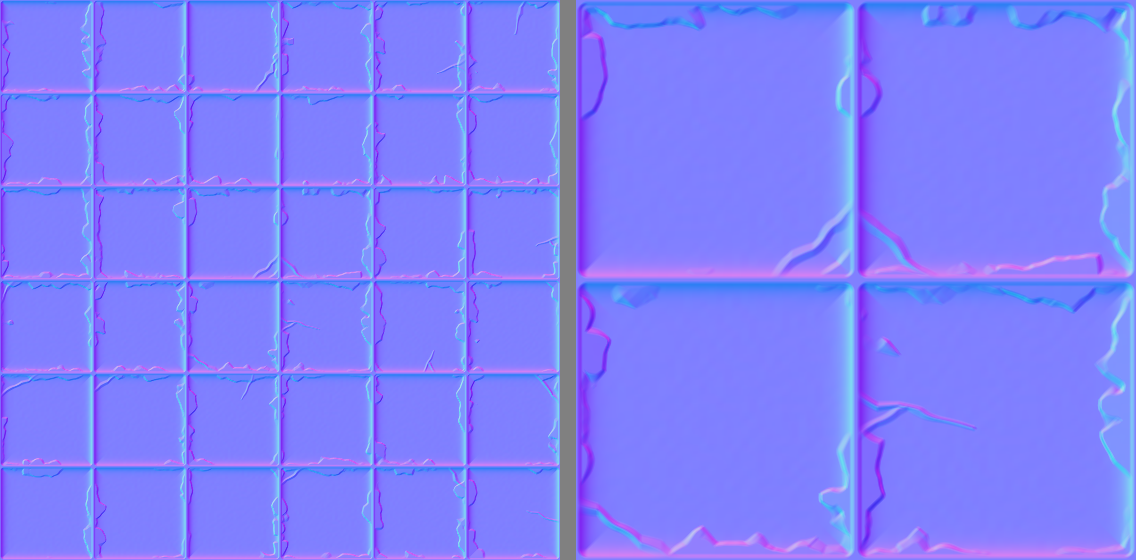
Left, the full canvas; right, a detail of the centre.
This texture map is drawn by a Shadertoy shader. Its source:

```glsl
// Normal map of a six by six grid of square tiles with chipped edges and cracks.
// A height field of bevels, chips and cracks is differentiated, and its slope
// is stored as colour: red faces down the canvas, green faces right.

const float TILES = 6.0;            // repeats across and down
const float GROOVE = 0.010;         // half width of the joint, in tiles
const float CORNER = 0.03;          // corner radius
const float BEVEL_WIDTH = 0.027;    // falloff of the edge slope
const float BEVEL_DEPTH = 0.031;
const float CHIP_FREQ = 9.0;        // whole numbers keep the noise seamless
const float PATCH_FREQ = 4.0;
const float ROUGH_FREQ = 19.0;
const float GRAIN_FREQ = 34.0;
const vec2 CHIP_SIZE = vec2(0.12, 0.17); // horizontal joints, vertical joints
const float CHIP_THRESHOLD = 0.35;
const float CHIP_WALL = 22.0;       // steepness of the broken faces
const float CHIP_SHELF = 0.2;       // height left under a chip
const float CHIP_TILT = 5.0;
const float ROUGH_SIZE = 0.02;
const float GRAIN_DEPTH = 0.0006;
const float CRACK_CHANCE = 0.42;
const float CRACK_WIDTH = 0.023;
const float CRACK_DEPTH = 0.012;
const float CRACK_WOBBLE = 0.055;
const float SAMPLE_STEP = 0.007;    // half span of the slope measurement
const vec2 SLOPE_GAIN = vec2(0.9, 1.0); // red, green
const float SLOPE_LIMIT = 0.8;      // compresses steep slopes
const float BLUE_LOSS = 0.12;       // darkening of blue on slopes

float hash(vec2 p) {
    return fract(sin(dot(p, vec2(127.1, 311.7))) * 43758.5453);
}

// Bilinear value noise; its straight ramps give angular facets
float facetNoise(vec2 p, float freq) {
    p *= freq;
    vec2 cell = floor(p), f = fract(p);
    float period = TILES * freq;
    vec2 lo = mod(cell, period), hi = mod(cell + 1.0, period);
    return mix(mix(hash(lo), hash(vec2(hi.x, lo.y)), f.x),
               mix(hash(vec2(lo.x, hi.y)), hash(hi), f.x), f.y);
}

// Distance to a segment in x, position along it in y
vec2 segment(vec2 p, vec2 a, vec2 b) {
    vec2 ab = b - a;
    float t = clamp(dot(p - a, ab) / dot(ab, ab), 0.0, 1.0);
    return vec2(length(p - a - ab * t), t);
}

float groove(vec2 seg, float taper) {
    float strength = 1.0 - taper * seg.y;
    return max(0.0, 1.0 - seg.x / (CRACK_WIDTH * strength)) * strength;
}

// Some tiles lose a corner to a crack, others get a forked stub
float crack(vec2 q, vec2 p, vec2 id) {
    if (hash(id + 17.3) > CRACK_CHANCE) return 0.0;
    q += CRACK_WOBBLE * (vec2(facetNoise(p, 13.0), facetNoise(p + 2.0, 13.0)) - 0.5);
    if (hash(id + 5.1) > 0.5) q = q.yx;
    q *= sign(vec2(hash(id + 7.7), hash(id + 9.2)) - 0.5);
    float along = hash(id + 3.4), reach = hash(id + 4.8);
    vec2 start = vec2(-0.54, mix(-0.3, 0.2, along));
    if (hash(id + 1.9) > 0.45) {
        vec2 end = vec2(mix(-0.32, -0.15, reach), -0.54);
        return groove(segment(q, start, end), 0.0);
    }
    vec2 end = vec2(mix(-0.25, -0.1, reach), start.y + 0.13);
    vec2 fork = start + vec2(0.0, 0.17);
    float stem = groove(segment(q, start, end), 0.6);
    float branch = groove(segment(q, fork, mix(start, end, 0.5)), 0.4);
    return max(stem, branch * step(0.4, along));
}

float height(vec2 p) {
    vec2 id = mod(floor(p), TILES);
    vec2 q = fract(p) - 0.5;

    // Depth inside a rounded square
    vec2 box = abs(q) - (0.5 - GROOVE - CORNER);
    float inside = CORNER - length(max(box, 0.0)) - min(max(box.x, box.y), 0.0);
    inside = max(inside, 0.0);
    float bevel = 1.0 - exp(-inside / BEVEL_WIDTH);

    // Clustered chips on a diagonal lattice break the edges into sloping shelves
    vec2 diagonal = vec2(p.x + p.y, p.x - p.y);
    float vertical = smoothstep(-0.1, 0.1, abs(q.x) - abs(q.y));
    float worn = smoothstep(0.3, 0.7, facetNoise(p, PATCH_FREQ));
    float chip = max(0.0, facetNoise(diagonal, CHIP_FREQ) - CHIP_THRESHOLD);
    float bite = worn * (mix(CHIP_SIZE.x, CHIP_SIZE.y, vertical) * chip
               + ROUGH_SIZE * facetNoise(diagonal, ROUGH_FREQ));
    float wall = CHIP_SHELF + CHIP_WALL * (inside - bite);
    float shelf = CHIP_SHELF + CHIP_TILT * inside;
    bevel = min(bevel, max(wall, shelf));

    float surface = BEVEL_DEPTH - CRACK_DEPTH * crack(q, p, id)
                  + GRAIN_DEPTH * facetNoise(p, GRAIN_FREQ);
    return bevel * surface;
}

void mainImage(out vec4 fragColor, in vec2 fragCoord) {
    vec2 p = fragCoord / iResolution.xy * TILES;
    vec2 e = vec2(SAMPLE_STEP, 0.0);
    vec2 slope = vec2(height(p + e.yx) - height(p - e.yx),
                      height(p - e.xy) - height(p + e.xy)) / (2.0 * SAMPLE_STEP);
    slope *= SLOPE_GAIN;
    float steepness = dot(slope, slope);
    vec2 tilt = slope / sqrt(1.0 + SLOPE_LIMIT * steepness);
    float blue = 1.0 - BLUE_LOSS * steepness / (1.0 + steepness);
    fragColor = vec4(0.5 + 0.5 * tilt, blue, 1.0);
}
```
